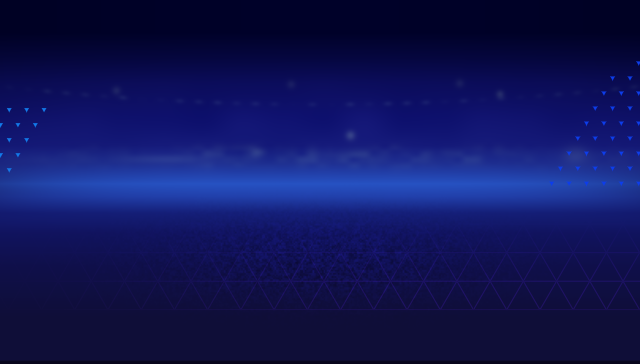
Write a Shadertoy shader that draws this background.

```glsl
float hash(vec2 p) {
    p = fract(p * vec2(123.34, 456.21));
    p += dot(p, p + 45.32);
    return fract(p.x * p.y);
}

float noise(vec2 p) {
    vec2 i = floor(p), f = fract(p);
    f = f * f * (3.0 - 2.0 * f);
    return mix(mix(hash(i), hash(i + vec2(1, 0)), f.x),
               mix(hash(i + vec2(0, 1)), hash(i + vec2(1, 1)), f.x), f.y);
}

float glow(vec2 p, vec2 center, vec2 radius) {
    vec2 d = (p - center) / radius;
    return exp(-dot(d, d));
}

// Vertical gradient, from the bottom up
vec3 backdrop(float y) {
    const float stops[12] = float[](0.13, 0.27, 0.36, 0.415, 0.46, 0.495,
                                    0.55, 0.60, 0.68, 0.772, 0.84, 0.91);
    const vec3 colors[12] = vec3[](
        vec3(0.06, 0.055, 0.22), vec3(0.06, 0.06, 0.29), vec3(0.065, 0.075, 0.37),
        vec3(0.08, 0.12, 0.47), vec3(0.13, 0.25, 0.67), vec3(0.15, 0.32, 0.76),
        vec3(0.115, 0.18, 0.57), vec3(0.08, 0.10, 0.48), vec3(0.06, 0.07, 0.44),
        vec3(0.045, 0.05, 0.36), vec3(0.02, 0.025, 0.25), vec3(0.0, 0.005, 0.16));
    vec3 color = colors[0];
    for (int i = 1; i < 12; i++)
        color = mix(color, colors[i], clamp((y - stops[i - 1]) / (stops[i] - stops[i - 1]), 0.0, 1.0));
    return color;
}

// Small downward triangle in a staggered lattice; cell receives column and row
float triangleDots(vec2 p, vec2 origin, float aa, out vec2 cell) {
    vec2 pitch = vec2(0.0478, 0.0413);
    vec2 q = (p - origin) / pitch;
    float row = round(-q.y);
    float column = round(q.x + 0.5 * row);
    cell = vec2(column, row);
    vec2 d = p - origin - vec2(column - 0.5 * row, -row) * pitch;
    float edge = max(d.y - 0.005, (abs(d.x) * 1.8 - d.y - 0.0065) * 0.49);
    return 1.0 - smoothstep(-aa, aa, edge);
}

// Distance to the nearest of a family of parallel lines
float lineDistance(float t, float pitch) {
    return abs(t - pitch * round(t / pitch));
}

void mainImage(out vec4 fragColor, in vec2 fragCoord) {
    vec2 p = fragCoord / iResolution.y;
    float aspect = iResolution.x / iResolution.y;
    float aa = 0.7 / iResolution.y;
    float side = 2.0 * p.x / aspect - 1.0;
    vec3 color = backdrop(p.y);

    // The horizon band dims towards both sides
    float band = exp(-pow((p.y - 0.49) / 0.06, 2.0));
    color -= vec3(0.03, 0.09, 0.17) * band * pow(abs(side), 4.0);
    color *= 1.0 - 0.12 * side * side * smoothstep(0.5, 0.75, p.y);

    // Hazy stands and a curved string of dim lamps
    float haze = noise(p * vec2(14, 25)) * noise(p * vec2(35, 50) + 7.0);
    color += vec3(0.10, 0.13, 0.04) * haze * glow(p, vec2(0.9, 0.57), vec2(0.65, 0.028));
    color += vec3(0.03, 0.03, 0.04) * (noise(p * 9.0) - 0.5) * glow(p, vec2(0.85, 0.65), vec2(0.7, 0.10));
    float arc = 0.713 + 0.05 * side * side;
    float lampX = (fract(p.x / 0.052) - 0.5) * 0.052;
    float lamp = glow(vec2(lampX, p.y - arc), vec2(0), vec2(0.012, 0.007));
    color += vec3(0.045, 0.06, 0.03) * lamp * hash(vec2(floor(p.x / 0.052), 3.0));

    // Soft floodlights
    float lights = glow(p, vec2(0.963, 0.628), vec2(0.013))
                 + 0.7 * glow(p, vec2(1.374, 0.741), vec2(0.011))
                 + 0.5 * glow(p, vec2(0.703, 0.580), vec2(0.018))
                 + 0.5 * glow(p, vec2(0.320, 0.751), vec2(0.012))
                 + 0.4 * glow(p, vec2(0.800, 0.768), vec2(0.012))
                 + 0.4 * glow(p, vec2(1.263, 0.771), vec2(0.012))
                 + 0.5 * glow(p, vec2(1.580, 0.573), vec2(0.035, 0.025))
                 + 0.35 * glow(p, vec2(0.450, 0.563), vec2(0.110, 0.012));
    color += vec3(0.13, 0.16, 0.06) * lights;

    // Grainy turf, strongest in the middle
    float grain = noise(p * 230.0) + noise(p * 130.0 + 9.0) - 1.0;
    float turf = glow(p, vec2(0.5 * aspect, 0.29), vec2(0.38, 0.10));
    color += vec3(0.025, 0.025, 0.13) * grain * turf + vec3(0.0, 0.0, 0.025) * turf;

    // Faint triangular mesh over the ground
    vec2 m = p - vec2(0.753, 0.149);
    float slope = 1.72;
    float mesh = min(lineDistance(m.y, 0.0785),
                     min(lineDistance(m.x - m.y / slope, 0.0913),
                         lineDistance(m.x + m.y / slope, 0.0913)) * 0.865);
    float meshFade = smoothstep(0.146, 0.152, p.y) * (1.0 - smoothstep(0.17, 0.42, p.y))
                   * smoothstep(-0.1, 1.1, p.x);
    color += vec3(0.06, 0.015, 0.14) * meshFade * (1.0 - smoothstep(0.0, 0.0012 + aa, mesh));

    // Triangle clusters, cut along the lattice diagonals
    vec2 cell;
    float dots = triangleDots(p, vec2(0.121, 0.698), aa, cell);
    dots *= float(cell.x <= 0.0 && cell.y >= 0.0 && cell.y <= 4.0);
    color = mix(color, vec3(0.07, 0.48, 0.92), dots);
    dots = triangleDots(p, vec2(1.683, 0.785), aa, cell);
    dots *= float(cell.x >= max(0.0, -cell.y) && cell.y >= -1.0 && cell.y <= 7.0);
    color = mix(color, vec3(0.05, 0.24, 0.92), dots);

    // Dark strip along the bottom
    color = mix(vec3(0.03, 0.02, 0.11), color, smoothstep(0.006, 0.012, p.y));
    fragColor = vec4(color, 1.0);
}
```
